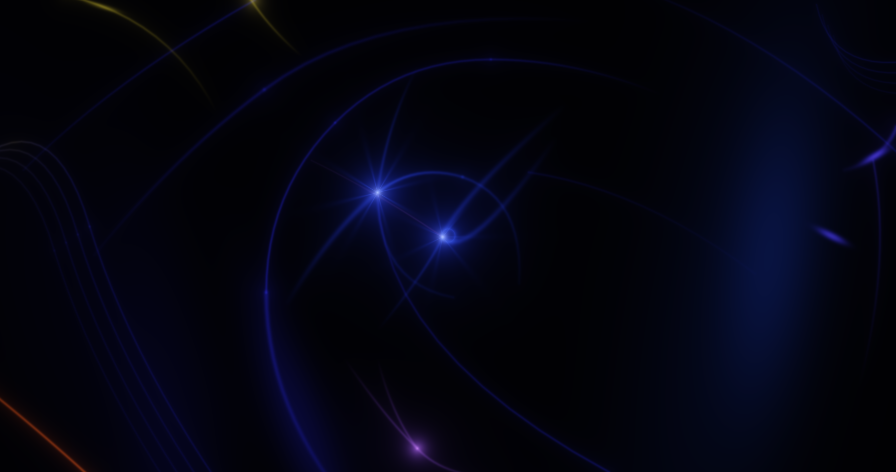
Reproduce this background procedurally as a WebGL 1 fragment shader.

```glsl
precision highp float;
uniform vec2 u_resolution;

const vec3 BASE = vec3(0.004, 0.004, 0.012);
const vec3 INDIGO = vec3(0.12, 0.12, 0.95);
const vec3 AZURE = vec3(0.10, 0.26, 1.0);
const vec3 VIOLET = vec3(0.50, 0.25, 0.85);
const vec3 GOLD = vec3(0.70, 0.62, 0.12);
const vec3 EMBER = vec3(1.0, 0.30, 0.06);

// Soft thread along a quadratic curve; gain runs from gain.x to gain.y
float thread(vec2 p, vec2 a, vec2 b, vec2 c, float width, vec2 gain) {
  float nearest = 9.0;
  float along = 0.0;
  vec2 start = a;
  for (int i = 1; i <= 12; i++) {
    float t = float(i) / 12.0;
    vec2 end = mix(mix(a, b, t), mix(b, c, t), t);
    vec2 e = end - start;
    float h = clamp(dot(p - start, e) / dot(e, e), 0.0, 1.0);
    float d = length(p - start - e * h);
    if (d < nearest) {
      nearest = d;
      along = t + (h - 1.0) / 12.0;
    }
    start = end;
  }
  float core = exp(-nearest * nearest / (width * width));
  return mix(gain.x, gain.y, along) * (core + 0.3 * exp(-nearest / (5.0 * width)));
}

// Elliptical gaussian, stretched along dir
float smear(vec2 p, vec2 center, vec2 dir, float len, float wide) {
  vec2 n = normalize(dir);
  vec2 q = p - center;
  vec2 s = vec2(dot(q, n) / len, dot(q, vec2(-n.y, n.x)) / wide);
  return exp(-dot(s, s));
}

float halo(vec2 p, vec2 center, float radius) {
  return exp(-length(p - center) / radius);
}

// Thin spokes that fade away from the center
float spokes(vec2 p, vec2 center, float count, float phase, float reach) {
  vec2 q = p - center;
  float wave = abs(cos(0.5 * count * (atan(q.y, q.x + 1e-5) - phase)));
  return pow(wave, 30.0) * exp(-length(q) / reach);
}

vec3 broadGlows(vec2 p) {
  float right = 0.20 * smear(p, vec2(1.635, 0.46), vec2(0.12, 1.0), 0.30, 0.095)
    + 0.085 * smear(p, vec2(1.56, 0.40), vec2(0.22, 1.0), 0.70, 0.19);
  float left = 0.085 * smear(p, vec2(0.36, 0.08), vec2(-0.16, 1.0), 0.48, 0.11)
    + 0.03 * smear(p, vec2(0.12, 0.35), vec2(-0.3, 1.0), 0.5, 0.16);
  float inner = 0.16 * smear(p, vec2(0.64, 0.10), vec2(-0.35, 1.0), 0.26, 0.055)
    + 0.035 * smear(p, vec2(0.80, 0.05), vec2(1.0, -0.4), 0.30, 0.13);
  return AZURE * right + INDIGO * (left + inner);
}

vec3 greatArcs(vec2 p) {
  float w = 0.0028;
  float ring = thread(p, vec2(0.70, -0.02), vec2(0.564, 0.17), vec2(0.564, 0.38), 0.005, vec2(0.16, 0.34))
    + thread(p, vec2(0.564, 0.38), vec2(0.564, 0.594), vec2(0.71, 0.74), w, vec2(0.34, 0.26))
    + thread(p, vec2(0.71, 0.74), vec2(0.844, 0.874), vec2(1.04, 0.874), w, vec2(0.26, 0.20))
    + thread(p, vec2(1.04, 0.874), vec2(1.22, 0.874), vec2(1.40, 0.80), w, vec2(0.20, 0.0));
  float outer = thread(p, vec2(0.20, 0.46), vec2(0.37, 0.67), vec2(0.56, 0.81), 0.004, vec2(0.02, 0.20))
    + thread(p, vec2(0.56, 0.81), vec2(0.80, 0.99), vec2(1.25, 0.955), 0.004, vec2(0.20, 0.0));
  float sweeps = thread(p, vec2(0.05, 0.64), vec2(0.24, 0.83), vec2(0.54, 1.0), w, vec2(0.04, 0.20))
    + thread(p, vec2(1.36, 1.02), vec2(1.64, 0.92), vec2(1.92, 0.66), w, vec2(0.04, 0.17))
    + thread(p, vec2(1.12, 0.635), vec2(1.36, 0.60), vec2(1.60, 0.42), w, vec2(0.09, 0.02))
    + thread(p, vec2(0.80, 0.59), vec2(0.81, 0.26), vec2(1.29, 0.0), w, vec2(0.13, 0.22));
  return INDIGO * (ring + outer + sweeps);
}

vec3 starAndSpiral(vec2 p, vec2 star, vec2 core) {
  float w = 0.0035;
  float arcs = thread(p, vec2(0.61, 0.36), vec2(0.70, 0.51), star, 0.006, vec2(0.02, 0.40))
    + thread(p, star, vec2(0.88, 0.655), vec2(0.98, 0.625), w, vec2(0.55, 0.22))
    + thread(p, vec2(0.98, 0.625), vec2(1.11, 0.58), vec2(1.10, 0.40), w, vec2(0.22, 0.03))
    + thread(p, star, vec2(0.80, 0.40), vec2(0.96, 0.37), w, vec2(0.20, 0.06))
    + thread(p, star, vec2(0.82, 0.74), vec2(0.885, 0.86), w, vec2(0.30, 0.0));
  float tails = thread(p, core, vec2(0.97, 0.58), vec2(1.20, 0.78), 0.006, vec2(0.42, 0.0))
    + thread(p, core, vec2(0.99, 0.44), vec2(1.18, 0.71), 0.006, vec2(0.48, 0.0))
    + thread(p, core, vec2(0.90, 0.42), vec2(0.80, 0.30), w, vec2(0.32, 0.0));
  float curl = exp(-abs(length(p - core - vec2(0.012, 0.003)) - 0.014) / 0.004);
  float glow = 0.5 * spokes(p, star, 8.0, 0.25, 0.04) + 0.3 * spokes(p, core, 7.0, 0.9, 0.04);
  glow += 0.9 * (halo(p, star, 0.022) + halo(p, core, 0.018));
  glow += 0.21 * (halo(p, star, 0.07) + halo(p, core, 0.07));
  float warm = thread(p, vec2(0.66, 0.66), star, core, 0.002, vec2(0.04, 0.14));
  float white = 0.7 * (halo(p, star, 0.006) + halo(p, core, 0.006));
  return mix(INDIGO, AZURE, 0.5) * (arcs + tails + 0.6 * curl + glow) + VIOLET * warm + white;
}

// Bundles of filaments around the border
vec3 borderFilaments(vec2 p) {
  vec3 col = vec3(0.0);
  for (int i = 0; i < 4; i++) {
    float k = float(i);
    vec2 q = p + vec2(0.025, 0.017) * k;
    float gain = 0.13 / (1.0 + 0.4 * k);
    float crest = thread(q, vec2(-0.02, 0.68), vec2(0.12, 0.76), vec2(0.19, 0.52), 0.0025, vec2(gain));
    float fall = thread(q, vec2(0.19, 0.52), vec2(0.27, 0.26), vec2(0.46, -0.02), 0.0025, vec2(gain));
    col += mix(INDIGO, GOLD, 0.7 * halo(p, vec2(0.03, 0.70), 0.08)) * (crest + fall);
    vec2 r = p - vec2(0.012, -0.022) * k;
    col += INDIGO * thread(r, vec2(1.73, 0.99), vec2(1.76, 0.85), vec2(1.92, 0.87), 0.002, vec2(0.5 * gain, gain));
  }
  float gold = thread(p, vec2(0.14, 1.01), vec2(0.36, 0.96), vec2(0.46, 0.76), 0.003, vec2(0.34, 0.0))
    + thread(p, vec2(0.52, 1.02), vec2(0.56, 0.95), vec2(0.64, 0.88), 0.003, vec2(0.40, 0.0));
  gold += 0.4 * smear(p, vec2(0.22, 0.985), vec2(1.0, -0.3), 0.03, 0.005) + 0.6 * halo(p, vec2(0.537, 1.0), 0.012);
  float ember = thread(p, vec2(-0.02, 0.17), vec2(0.08, 0.09), vec2(0.19, -0.01), 0.003, vec2(0.35, 0.45));
  vec2 knot = vec2(0.884, 0.05);
  float violet = thread(p, vec2(0.73, 0.24), vec2(0.82, 0.11), knot, 0.003, vec2(0.0, 0.32))
    + thread(p, vec2(0.80, 0.24), vec2(0.83, 0.12), knot, 0.003, vec2(0.0, 0.28))
    + thread(p, knot, vec2(0.93, 0.0), vec2(1.02, -0.01), 0.003, vec2(0.32, 0.06));
  violet += 1.1 * halo(p, knot, 0.011) + 0.15 * halo(p, knot, 0.04);
  float edge = thread(p, vec2(1.79, 0.64), vec2(1.87, 0.66), vec2(1.90, 0.73), 0.005, vec2(0.05, 0.40))
    + thread(p, vec2(1.85, 0.66), vec2(1.89, 0.45), vec2(1.82, 0.18), 0.003, vec2(0.20, 0.0));
  edge += smear(p, vec2(1.855, 0.67), vec2(1.0, 0.55), 0.026, 0.007)
    + smear(p, vec2(1.762, 0.50), vec2(1.0, -0.5), 0.028, 0.007);
  return col + GOLD * gold + EMBER * ember + VIOLET * violet + mix(INDIGO, VIOLET, 0.2) * edge;
}

void main() {
  vec2 p = gl_FragCoord.xy / u_resolution.y;
  vec3 light = BASE + broadGlows(p) + greatArcs(p) + borderFilaments(p);
  light += starAndSpiral(p, vec2(0.80, 0.592), vec2(0.938, 0.498));
  gl_FragColor = vec4(1.0 - exp(-light), 1.0);
}
```
